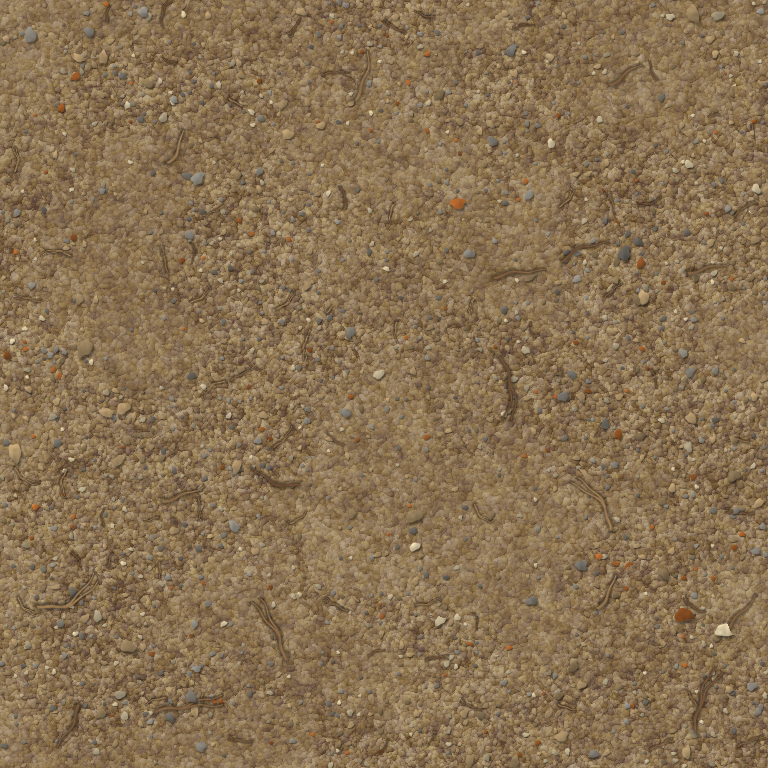
Write a WebGL 2 fragment shader that draws this texture.

```glsl
#version 300 es
precision highp float;
// Dry sandy soil with fine grit, scattered pebbles and thin bent twigs.

uniform vec2 u_resolution;
out vec4 fragColor;

const vec3 SOIL_DARK = vec3(0.35, 0.26, 0.19);
const vec3 SOIL_MID = vec3(0.54, 0.44, 0.31);
const vec3 SOIL_LIGHT = vec3(0.71, 0.63, 0.49);
const vec3 STONE_GREY = vec3(0.52, 0.50, 0.46);
const vec3 STONE_TAN = vec3(0.64, 0.54, 0.39);
const vec3 STONE_CREAM = vec3(0.76, 0.70, 0.57);
const vec3 STONE_RUST = vec3(0.66, 0.38, 0.17);
const vec3 TWIG_DARK = vec3(0.40, 0.28, 0.19);
const vec3 TWIG_LIGHT = vec3(0.61, 0.48, 0.32);
const vec2 LIGHT = vec2(-0.55, 0.83);
const float FINE_CELLS = 235.0;
const float GRIT_CELLS = 125.0;
const float GRIT_CONTRAST = 0.62;
const float PATCH_CONTRAST = 0.26;
const float TAU = 6.2832;

vec3 hash3(vec2 p) {
    vec3 q = fract(p.xyx * vec3(0.1031, 0.1030, 0.0973));
    q += dot(q, q.yxz + 33.33);
    return fract((q.xxy + q.yzz) * q.zyx);
}

vec2 rotate(vec2 p, float a) {
    float c = cos(a), s = sin(a);
    return vec2(c * p.x - s * p.y, s * p.x + c * p.y);
}

float valueNoise(vec2 p) {
    vec2 i = floor(p), f = fract(p);
    f = f * f * (3.0 - 2.0 * f);
    return mix(mix(hash3(i).x, hash3(i + vec2(1, 0)).x, f.x),
               mix(hash3(i + vec2(0, 1)).x, hash3(i + 1.0).x, f.x), f.y);
}

float patches(vec2 p) {
    float sum = 0.0, amp = 0.5;
    for (int i = 0; i < 4; i++) {
        sum += amp * valueNoise(p);
        p = rotate(p, 0.4) * 2.1 + 17.3;
        amp *= 0.5;
    }
    return sum / 0.9375;
}

// Packed grains: x = tone around zero, y = hue variation
vec2 grains(vec2 p) {
    vec2 cell = floor(p), f = fract(p), toCentre = vec2(0);
    vec3 rnd = vec3(0);
    float nearest = 9.0;
    for (int k = 0; k < 9; k++) {
        vec2 o = vec2(k % 3, k / 3) - 1.0;
        vec3 h = hash3(cell + o);
        vec2 d = f - o - h.xy;
        float dist = dot(d, d);
        if (dist < nearest) { nearest = dist; toCentre = d; rnd = h; }
    }
    float gap = smoothstep(0.15, 0.65, nearest);
    return vec2(rnd.z - 0.45 + 0.45 * dot(toCentre, LIGHT) - 0.45 * gap, fract(rnd.z * 37.0) - 0.5);
}

float stoneDistance(vec2 d, float r, vec3 k) {
    vec2 q = rotate(d, TAU * k.y) * vec2(mix(0.85, 1.0, k.z), mix(1.0, 1.5, k.x));
    float a = atan(q.y, q.x);
    return length(q) - r * (1.0 + 0.11 * sin(3.0 * a + TAU * k.z) + 0.06 * sin(5.0 * a + 9.0 * k.x));
}

vec3 stoneColour(float pick, float tone) {
    vec3 c = mix(STONE_TAN, STONE_CREAM, step(0.48, pick));
    c = mix(c, STONE_GREY, step(0.66, pick));
    c = mix(c, STONE_RUST, step(0.94, pick));
    return c * mix(0.74, 1.12, tone);
}

// Loose stones, each with a soft shadow away from the light
vec3 scatterStones(vec3 col, vec2 uv, float cells, float size, float chance, float texel) {
    vec2 p = uv * cells, cell = floor(p), f = fract(p);
    float aa = 0.8 * cells * texel;
    for (int i = 0; i < 9; i++) {
        vec2 o = vec2(i % 3, i / 3) - 1.0;
        vec3 h = hash3(cell + o + cells), k = hash3(cell + o + cells + 57.0);
        if (h.z > chance) continue;
        vec2 d = f - o - mix(vec2(0.2), vec2(0.8), h.xy);
        float r = size * mix(0.5, 1.0, k.x * k.x);
        float shadow = smoothstep(0.35 * r, -0.35 * r, stoneDistance(d + LIGHT * 0.4 * r, r, k));
        float cover = smoothstep(aa, -aa, stoneDistance(d, r, k));
        float shade = 0.97 + 0.16 * dot(d / r, LIGHT) + 0.16 * (valueNoise(uv * 210.0) - 0.5);
        col = mix(col * (1.0 - 0.4 * shadow), stoneColour(k.z, fract(k.y * 13.0)) * shade, cover);
    }
    return col;
}

// Bent twigs, some split into two strands
vec3 scatterTwigs(vec3 col, vec2 uv, float cells, float width, float chance, float texel) {
    vec2 p = uv * cells, cell = floor(p), f = fract(p);
    float aa = 0.8 * cells * texel;
    for (int i = 0; i < 9; i++) {
        vec2 o = vec2(i % 3, i / 3) - 1.0;
        vec3 h = hash3(cell + o + cells + 211.0), k = hash3(cell + o + cells + 389.0);
        if (h.z > chance) continue;
        vec2 q = rotate(f - o - mix(vec2(0.25), vec2(0.75), h.xy), TAU * k.x);
        float halfLength = mix(0.16, 0.32, k.y);
        float y = q.y - (k.z - 0.5) * 2.4 * q.x * q.x - 0.012 * sin(q.x * 22.0 + TAU * k.y);
        float fork = y - step(0.5, k.y) * 0.22 * max(q.x + 0.3 * halfLength, 0.0);
        float across = min(abs(y), abs(fork));
        float w = width * (1.0 - 0.5 * smoothstep(-halfLength, halfLength, q.x));
        float ends = abs(q.x) - halfLength;
        float cover = smoothstep(aa, -aa, max(across - w, ends));
        float shadow = smoothstep(2.2 * w + aa, 0.0, max(across - w, ends));
        vec3 bark = mix(TWIG_DARK, TWIG_LIGHT, k.z) * (1.12 - 0.3 * across / w);
        bark *= 0.9 + 0.2 * valueNoise(vec2(q.x * 30.0, y * 140.0));
        col = mix(col * (1.0 - 0.32 * shadow), bark, cover * 0.92);
    }
    return col;
}

void main() {
    float texel = 1.0 / min(u_resolution.x, u_resolution.y);
    vec2 uv = gl_FragCoord.xy * texel;

    // Broad dusty and gravelly areas
    float dust = patches(uv * vec2(5.0, 8.0) + 3.0);
    float gravel = smoothstep(0.3, 0.7, patches(uv * vec2(6.0, 9.0) + 41.0));

    // Packed soil
    vec2 warp = 0.004 * vec2(valueNoise(uv * 90.0), valueNoise(uv * 90.0 + 31.0));
    vec2 fine = grains((uv + warp) * FINE_CELLS);
    vec2 grit = grains((uv + warp) * GRIT_CELLS + 71.0);
    float tone = 0.55 + GRIT_CONTRAST * mix(0.75, 1.15, gravel) * (0.6 * fine.x + 0.6 * grit.x);
    tone += PATCH_CONTRAST * (dust - 0.5) + 0.22 * (valueNoise(uv * 48.0) - 0.5) - 0.05 * (gravel - 0.5);
    vec3 col = mix(SOIL_DARK, SOIL_MID, clamp(tone * 2.0, 0.0, 1.0));
    col = mix(col, SOIL_LIGHT, clamp(tone * 2.0 - 1.0, 0.0, 1.0));
    col += vec3(-0.008, 0.0, 0.045) * (fine.y + grit.y);

    // Loose pieces, from small chips to stones
    float density = mix(0.45, 1.4, gravel);
    col = scatterStones(col, uv, 78.0, 0.36, 0.30 * density, texel);
    col = scatterTwigs(col, uv, 17.0, 0.022, 0.22 * density, texel);
    col = scatterStones(col, uv, 34.0, 0.28, 0.17 * density, texel);
    col = scatterTwigs(col, uv, 7.0, 0.017, 0.38, texel);
    col = scatterStones(col, uv, 14.0, 0.18, 0.15 * density, texel);

    fragColor = vec4(clamp(col, 0.0, 1.0), 1.0);
}
```
